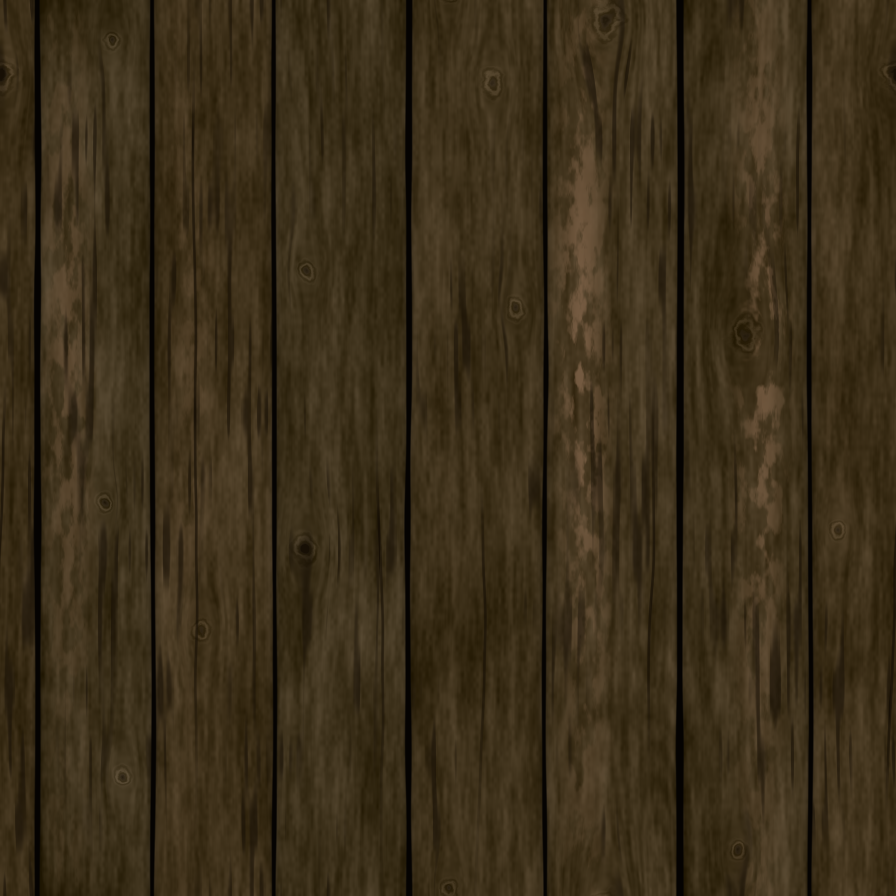
This texture is drawn by a Shadertoy shader. Its source:

```glsl
const float TAU = 6.28319;
const int PLANKS = 7;
const int KNOTS = 3;

// Left edge of each plank, and strength and place of its worn stripe
const float SEAMS[7] = float[7](0.043, 0.171, 0.306, 0.456, 0.608, 0.759, 0.904);
const float WEAR[7] = float[7](0.6, 0.3, 0.05, 0.08, 1.0, 0.9, 0.12);
const float STRIPE[7] = float[7](0.3, 0.26, 0.5, 0.3, 0.29, 0.66, 0.2);

const vec3 DARK_WOOD = vec3(0.195, 0.147, 0.06);
const vec3 LIGHT_WOOD = vec3(0.30, 0.24, 0.148);
const vec3 WORN_WOOD = vec3(0.47, 0.365, 0.265);
const vec3 CRACK = vec3(0.09, 0.06, 0.02);
const vec3 GAP = vec3(0.02, 0.012, 0.006);

float hash(vec2 p) {
    return fract(sin(dot(p, vec2(127.1, 311.7))) * 43758.5453);
}

// Value noise that repeats vertically after a whole number of cells
float noise(vec2 p, float period) {
    vec2 i = floor(p), f = fract(p);
    f = f * f * (3.0 - 2.0 * f);
    float y0 = mod(i.y, period), y1 = mod(i.y + 1.0, period);
    return mix(mix(hash(vec2(i.x, y0)), hash(vec2(i.x + 1.0, y0)), f.x),
               mix(hash(vec2(i.x, y1)), hash(vec2(i.x + 1.0, y1)), f.x), f.y);
}

float fbm(vec2 p, float period) {
    float sum = 0.0, weight = 0.533;
    for (int i = 0; i < 4; i++) {
        sum += weight * noise(p, period);
        p *= 2.0;
        period *= 2.0;
        weight *= 0.5;
    }
    return sum;
}

// Slightly wavering seam; indices past the last plank wrap to the next tile
float seamX(int i, float y) {
    int k = i % PLANKS;
    float waver = noise(vec2(float(k) * 9.7, y * 5.0), 5.0) - 0.5;
    return SEAMS[k] + float(i / PLANKS) + 0.003 * waver;
}

float gapMask(float d, int seam, float y, float pixel) {
    float id = float(seam % PLANKS);
    float halfWidth = mix(0.0022, 0.0038, hash(vec2(id, 5.0)));
    halfWidth *= 0.75 + 0.5 * noise(vec2(id * 5.3, y * 12.0), 12.0);
    return 1.0 - smoothstep(halfWidth - pixel, halfWidth + pixel, d);
}

// Knots of one plank: x = grain shift, y = ring shade, z = dark core
vec3 knots(vec2 p, float width, float id) {
    vec3 result = vec3(0.0);
    for (int k = 0; k < KNOTS; k++) {
        vec2 cell = vec2(id, float(k) + 20.0);
        float present = step(0.3, hash(cell + 3.1));
        float radius = mix(0.009, 0.02, pow(hash(cell + 7.7), 2.0));
        vec2 center = vec2(width * mix(0.2, 0.8, hash(cell)),
                           (float(k) + hash(cell + 1.3)) / float(KNOTS));
        vec2 d = p - center;
        d.y -= floor(d.y + 0.5);
        vec2 reach = d / (radius * vec2(1.8, 3.5));
        float r = length(d * vec2(1.0, 0.8)) / radius;
        r += 0.9 * (fbm(p * 90.0, 90.0) - 0.5);
        float fade = 1.0 - smoothstep(0.4, 1.5, r);
        result.x -= present * 0.8 * d.x * exp(-dot(reach, reach));
        result.y += present * fade * (0.2 + sin(r * 12.0));
        result.z += present * (1.0 - smoothstep(0.1, 0.45, r));
    }
    return result;
}

void mainImage(out vec4 fragColor, in vec2 fragCoord) {
    vec2 uv = fragCoord / iResolution.xy;
    float y = uv.y, pixel = 1.0 / iResolution.x;

    // Find the plank and its local coordinates
    float x = uv.x < seamX(0, y) ? uv.x + 1.0 : uv.x;
    int plank = 0;
    for (int i = 1; i < PLANKS; i++) if (x >= seamX(i, y)) plank = i;
    float id = float(plank), seed = id * 37.0;
    float left = x - seamX(plank, y), right = seamX(plank + 1, y) - x;
    float width = SEAMS[(plank + 1) % PLANKS] + float((plank + 1) / PLANKS) - SEAMS[plank];
    vec2 p = vec2(x - SEAMS[plank], y);

    // Grain bends around knots and drifts along the plank
    vec3 knot = knots(p, width, id);
    float gx = p.x + knot.x + 0.005 * (noise(vec2(seed, y * 5.0), 5.0) - 0.5);
    float fibre = fbm(vec2(gx * 120.0 + seed, y * 9.0), 9.0);
    float fine = noise(vec2(gx * 250.0 + seed, y * 45.0), 45.0);
    float grit = noise(vec2(gx * 300.0 + seed, y * 170.0), 170.0);
    float blotch = fbm(vec2(gx * 18.0 + seed, y * 7.0), 7.0);
    float figure = sin(50.0 * noise(vec2(gx * 16.0 + seed, y * 3.0), 3.0));
    float tone = 0.46 + 1.3 * (fibre - 0.5) + 1.2 * (blotch - 0.5);
    tone += 0.6 * (fine - 0.5) + 0.35 * (grit - 0.5);
    tone += figure * (0.03 + 0.12 * WEAR[plank]) + 0.6 * knot.y;
    vec3 color = mix(DARK_WOOD, LIGHT_WOOD, clamp(tone, -0.6, 1.7));
    color *= 1.0 + 0.07 * (hash(vec2(id, 9.0)) - 0.5) * vec3(1.0, 0.0, -1.0);

    // Pale, flaking stripe worn along the grain
    float stripe = width * STRIPE[plank] + 0.02 * (noise(vec2(seed, y * 3.0), 3.0) - 0.5);
    float offset = (p.x - stripe) / 0.025;
    float band = exp(-offset * offset);
    float envelope = 0.65 + 0.35 * cos(TAU * (y - 0.6));
    float flakes = fbm(vec2(gx * 100.0 + seed, y * 38.0), 38.0) + 0.35 * (blotch - 0.5);
    flakes = smoothstep(0.4, 0.64, flakes);
    color = mix(color, WORN_WOOD, WEAR[plank] * band * envelope * (0.15 + 0.8 * flakes));

    // Short splits, one long wandering crack, knot cores
    float splits = smoothstep(0.62, 0.9, noise(vec2(gx * 210.0 + seed, y * 13.0), 13.0));
    splits *= smoothstep(0.35, 0.65, noise(vec2(gx * 30.0 + seed, y * 5.0), 5.0));
    float crackX = width * mix(0.2, 0.8, hash(vec2(id, 2.0)));
    crackX += 0.03 * (fbm(vec2(seed, y * 2.0), 2.0) - 0.5);
    float longCrack = 1.0 - smoothstep(0.0006, 0.0012 + pixel, abs(p.x - crackX));
    longCrack *= smoothstep(0.4, 0.65, noise(vec2(seed + 0.5, y * 3.0), 3.0));
    color = mix(color, CRACK, clamp(0.6 * splits + 0.7 * longCrack + 0.6 * knot.z, 0.0, 1.0));

    // Shaded plank edges and black gaps
    color *= 1.0 - 0.4 * exp(-min(left, right) / 0.003);
    float gap = max(gapMask(left, plank, y, pixel), gapMask(right, plank + 1, y, pixel));
    fragColor = vec4(mix(color, GAP, gap), 1.0);
}
```
